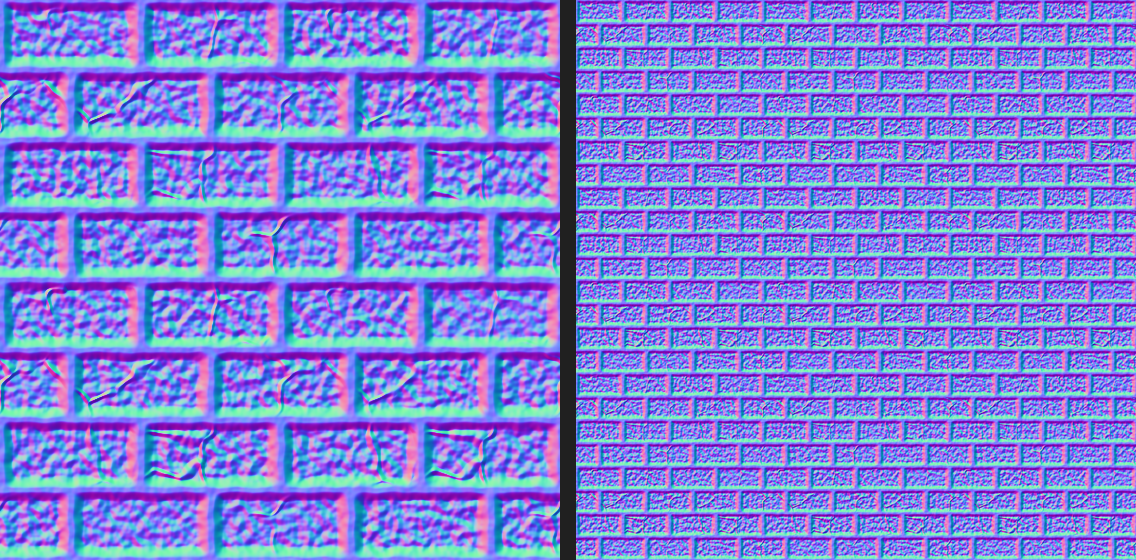
Left: one tile. Right: repeated 3 by 3.
Give the GLSL for this texture map, as a Shadertoy shader.

```glsl
const float ROWS = 8.0;                       // courses; one unit = one course
const vec2  BRICK = vec2(2.0, 1.0);           // brick pitch in units
const vec2  BRICK_COUNT = ROWS / BRICK;
const float JOINT_SHIFT = 0.02;
const vec2  JOINT_HALF = vec2(0.035, 0.03);
const vec2  BEVEL_LEFT_BOTTOM = vec2(0.14, 0.17);
const vec2  BEVEL_RIGHT_TOP = vec2(0.18, 0.13);
const float BRICK_HEIGHT = 0.25;
const float EDGE_WOBBLE = 0.025;
const float LUMP_FREQ = 6.0, LUMP_HEIGHT = 0.11;
const float GRAIN_FREQ = 11.0, GRAIN_HEIGHT = 0.045;
const float MORTAR_ROUGHNESS = 0.2;
const float CRACK_SPAN = ROWS * 0.5;          // cracks recur every half tile
const float CRACK_WIDTH = 0.11, CRACK_DEPTH = 0.12;
const float SLOPE_STEP = 0.015;

vec2 hash2(vec2 p) {
    vec2 k = vec2(dot(p, vec2(127.1, 311.7)), dot(p, vec2(269.5, 183.3)));
    return fract(sin(k) * 43758.5453);
}

// Unit gradient at a lattice corner, dotted with the offset from it
float cornerRamp(vec2 cell, vec2 offset, float period, float seed) {
    float angle = 6.28319 * hash2(mod(cell, period) + seed).x;
    return dot(vec2(cos(angle), sin(angle)), offset);
}

// Gradient noise that wraps every "span" units
float wrapNoise(vec2 p, float freq, float span, float seed) {
    p *= freq;
    float period = freq * span;
    vec2 i = floor(p), f = p - i;
    vec2 w = f * f * f * (f * (f * 6.0 - 15.0) + 10.0);
    vec2 e = vec2(1.0, 0.0);
    float low = mix(cornerRamp(i, f, period, seed),
                    cornerRamp(i + e.xy, f - e.xy, period, seed), w.x);
    float high = mix(cornerRamp(i + e.yx, f - e.yx, period, seed),
                     cornerRamp(i + e.xx, f - e.xx, period, seed), w.x);
    return mix(low, high, w.y);
}

// Branching cracks along the borders of warped cells, 0 to 1
float cracks(vec2 p) {
    float mask = smoothstep(-0.1, 0.15, wrapNoise(p, 1.0, CRACK_SPAN, 31.0));
    p += 0.18 * vec2(wrapNoise(p, 3.0, CRACK_SPAN, 47.0),
                     wrapNoise(p, 3.0, CRACK_SPAN, 59.0));
    vec2 base = floor(p);
    float nearest = 9.0, second = 9.0;
    for (int y = -1; y <= 1; y++) {
        for (int x = -1; x <= 1; x++) {
            vec2 cell = base + vec2(x, y);
            float d = length(cell + hash2(mod(cell, CRACK_SPAN) + 73.0) - p);
            second = min(second, max(nearest, d));
            nearest = min(nearest, d);
        }
    }
    return mask * (1.0 - smoothstep(0.0, CRACK_WIDTH, second - nearest));
}

float wallHeight(vec2 p) {
    // Running bond: every other course moves by half a brick
    float course = floor(p.y);
    vec2 q = p - vec2(JOINT_SHIFT, 0.0);
    q.x += (1.0 - mod(course, 2.0)) * BRICK.x * 0.5;
    vec2 id = mod(floor(q / BRICK), BRICK_COUNT);
    vec2 local = fract(q / BRICK) * BRICK;

    // Bevelled block with slightly uneven edges
    local += EDGE_WOBBLE * vec2(wrapNoise(p, 4.0, ROWS, 11.0),
                                wrapNoise(p, 4.0, ROWS, 23.0));
    vec2 rise = smoothstep(JOINT_HALF, JOINT_HALF + BEVEL_LEFT_BOTTOM, local);
    vec2 fall = smoothstep(JOINT_HALF, JOINT_HALF + BEVEL_RIGHT_TOP, BRICK - local);
    float face = rise.x * rise.y * fall.x * fall.y;

    // Rough stone, varied from brick to brick
    vec2 wear = hash2(id + 5.0);
    float rough = LUMP_HEIGHT * wrapNoise(p, LUMP_FREQ, ROWS, 3.0)
                + GRAIN_HEIGHT * wrapNoise(p, GRAIN_FREQ, ROWS, 17.0);
    rough *= mix(MORTAR_ROUGHNESS, mix(0.85, 1.2, wear.x), face);
    float crack = CRACK_DEPTH * mix(0.3, 1.0, wear.y) * cracks(p);
    return BRICK_HEIGHT * face + rough - crack * face;
}

void mainImage(out vec4 fragColor, in vec2 fragCoord) {
    vec2 p = fragCoord / iResolution.xy * ROWS;

    // Central differences give the surface slope
    vec2 e = vec2(SLOPE_STEP, 0.0);
    vec2 slope = vec2(wallHeight(p + e.xy) - wallHeight(p - e.xy),
                      wallHeight(p + e.yx) - wallHeight(p - e.yx)) / (2.0 * SLOPE_STEP);

    // Tangent-space normal with green pointing down
    vec3 normal = normalize(vec3(-slope.x, slope.y, 1.0));
    fragColor = vec4(0.5 + 0.5 * normal, 1.0);
}
```
